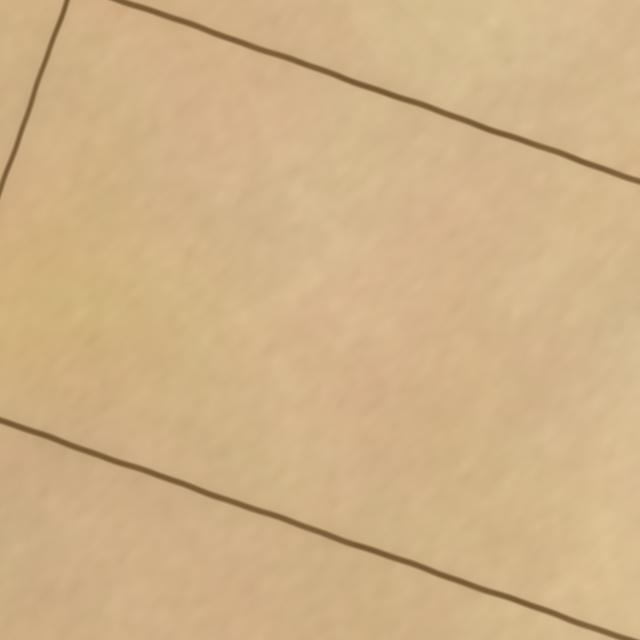
Give the GLSL for this texture, as a WebGL 2 fragment shader.

```glsl
#version 300 es
precision highp float;
// Large sandy stone tiles in a tilted grid, with thin brown joints and soft mottling.

uniform vec2 u_resolution;
out vec4 fragColor;

const float TILT = -0.336;                    // grid rotation in radians
const vec2 TILE_SIZE = vec2(1.37, 0.682);
const vec2 GRID_ORIGIN = vec2(-0.231, 0.324); // a tile corner, in rotated axes
const vec2 JOINT_HALF = vec2(0.0037, 0.0045); // half widths: short joints, long joints
const float JOINT_SOFT = 0.0032;
const float JOINT_WOBBLE = 0.0008;
const float GRAIN_CELLS = 65.0;
const float GRAIN_STRENGTH = 0.022;
const float TILE_VARIATION = 0.16;

const vec3 STONE_SHADE = vec3(0.77, 0.65, 0.50);
const vec3 STONE_MID = vec3(0.81, 0.69, 0.53);
const vec3 STONE_LIGHT = vec3(0.855, 0.745, 0.58);
const vec3 GOLDEN_TINT = vec3(0.008, -0.002, -0.045);
const vec3 PINK_TINT = vec3(0.012, -0.010, 0.006);
const vec3 JOINT_COLOR = vec3(0.45, 0.33, 0.19);

vec2 hash2(vec2 p) {
    vec3 q = fract(vec3(p.xyx) * vec3(0.1031, 0.1030, 0.0973));
    q += dot(q, q.yzx + 33.33);
    return fract((q.xx + q.yz) * q.zy);
}

// Turned and warped sine layers, roughly -1 to 1.
float mottle(vec2 p) {
    const mat2 TURN = mat2(0.8, 0.6, -0.6, 0.8);
    float sum = 0.0, weight = 0.5;
    for (int i = 0; i < 5; i++) {
        p += 0.7 * sin(p.yx * 1.3 + float(i));
        sum += weight * sin(p.x) * cos(p.y);
        p = TURN * p * 1.85 + 2.7;
        weight *= 0.6;
    }
    return sum;
}

// Soft cellular noise: randomly light or dark blobs, one per cell.
float grain(vec2 p) {
    vec2 cell = floor(p);
    float sum = 0.0;
    for (int y = -1; y <= 1; y++)
    for (int x = -1; x <= 1; x++) {
        vec2 id = cell + vec2(x, y);
        vec2 offset = id + hash2(id) - p;
        float blob = max(0.0, 1.0 - dot(offset, offset));
        sum += (hash2(id + 71.0).x - 0.5) * blob * blob;
    }
    return sum;
}

vec3 stone(vec2 uv, vec2 tileId) {
    vec2 shift = hash2(tileId + 5.0) * 6.0;
    float tone = 0.62 + 0.36 * (uv.x - 0.5) + 0.12 * (uv.y - 0.5);
    tone += 0.28 * mottle(uv * 4.5 + shift) + 0.10 * mottle(uv * 21.0 + shift);
    tone += TILE_VARIATION * (hash2(tileId + 19.0).x - 0.5);
    vec3 color = mix(STONE_SHADE, STONE_MID, smoothstep(0.0, 0.5, tone));
    color = mix(color, STONE_LIGHT, smoothstep(0.45, 1.0, tone));

    // Golden patch at the left edge, faint drifting warm and pink tints.
    vec2 fromPatch = (uv - vec2(0.0, 0.52)) / vec2(0.28, 0.2);
    color += GOLDEN_TINT * exp(-dot(fromPatch, fromPatch));
    color += 0.35 * GOLDEN_TINT * mottle(uv * 5.0 + 8.0);
    color += PINK_TINT * mottle(uv * 7.0 + 3.0);

    // Fine grain, stretched along a diagonal.
    vec2 diagonal = vec2(uv.x + uv.y, uv.y - uv.x) * 0.707;
    color += GRAIN_STRENGTH * grain(diagonal * vec2(0.65, 1.2) * GRAIN_CELLS + 40.0);
    return color;
}

void main() {
    vec2 uv = gl_FragCoord.xy / u_resolution;
    float pixel = 1.0 / min(u_resolution.x, u_resolution.y);

    // Rotated grid coordinates, with slightly uneven joints.
    float c = cos(TILT), s = sin(TILT);
    vec2 along = vec2(dot(uv, vec2(c, s)), dot(uv, vec2(-s, c)));
    vec2 wobble = JOINT_WOBBLE * (sin(along.yx * 31.0) + 0.5 * sin(along.yx * 83.0 + 1.0));
    vec2 grid = (along - GRID_ORIGIN + wobble) / TILE_SIZE;
    vec2 toJoint = abs(fract(grid + 0.5) - 0.5) * TILE_SIZE;

    // Joint cover and a faint shade beside it.
    float soft = max(JOINT_SOFT, pixel);
    vec2 cover = 1.0 - smoothstep(JOINT_HALF - soft, JOINT_HALF + soft, toJoint);
    float joint = max(cover.x, cover.y);
    float edge = exp(-min(toJoint.x, toJoint.y) / 0.009);

    vec3 color = stone(uv, floor(grid)) * (1.0 - 0.05 * edge);
    float wear = 0.92 + 0.08 * mottle(uv * 18.0);
    color = mix(color, JOINT_COLOR, joint * wear);
    fragColor = vec4(clamp(color, 0.0, 1.0), 1.0);
}
```
